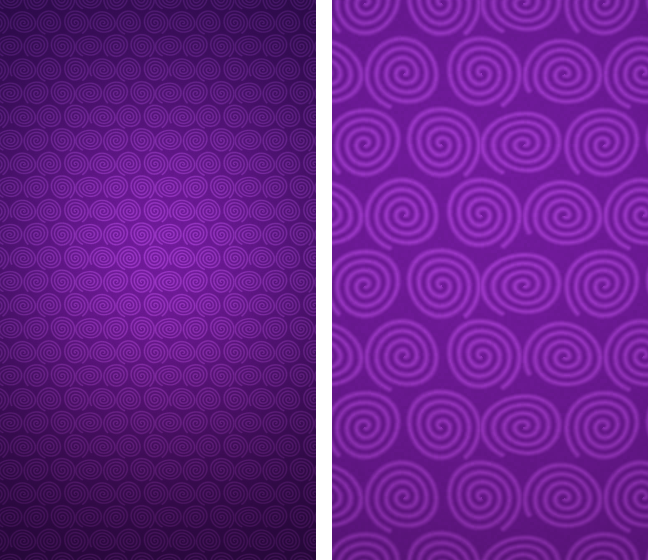
Left: the whole. Right: its middle third, enlarged.
This pattern is drawn by a Shadertoy shader. Its source:

```glsl
#define COLUMNS 11.9                      // spirals across the canvas
#define ROW_PITCH 0.887                   // row spacing, in column widths
#define SHEET_SHIFT vec2(0.36, -0.01)     // first spiral, from the top left
#define TURNS 4.0
#define RING_GAP 0.121
#define LINE_WIDTH 0.056
#define SOFTNESS 0.034                    // edge blur, in column widths
#define GRAIN 0.04
#define GROUND_DARK vec3(0.135, 0.03, 0.235)
#define GROUND_LIT vec3(0.44, 0.10, 0.59)
#define LINE_DARK vec3(0.22, 0.07, 0.335)
#define LINE_LIT vec3(0.61, 0.21, 0.76)

const float TAU = 6.2831853;

float hash(vec2 p)
{
    vec3 q = fract(vec3(p.xyx) * 0.1031);
    q += dot(q, q.yzx + 33.33);
    return fract((q.x + q.y) * q.z);
}

// Distance to a round-capped spiral whose outer end lies at endTurn.
float spiralDistance(vec2 p, float endTurn, float phase)
{
    // The outer end sticks out, so centre the outline instead of the eye
    p += 0.25 * RING_GAP * vec2(cos(endTurn * TAU), sin(endTurn * TAU));

    float angle = atan(p.y, p.x + 1e-6);
    float wobble = 0.025 * sin(2.0 * angle + phase) + 0.02 * sin(3.0 * angle - phase);
    float radius = length(p) * (1.0 + wobble);
    float turn = fract(angle / TAU - endTurn);

    float ring = clamp(round(radius / RING_GAP - turn), 0.0, TURNS - 1.0);
    float arm = abs(radius - (ring + turn) * RING_GAP);

    vec2 unwound = radius * vec2(cos(turn * TAU), sin(turn * TAU));
    float cap = length(unwound - vec2(TURNS * RING_GAP, 0.0));
    return min(arm, cap);
}

// Three hand-drawn shapes take turns along a row: wide, round, tall.
float motifDistance(vec2 p, vec2 cell)
{
    float kind = mod(cell.x, 3.0);
    float parity = mod(cell.y, 2.0);
    float seed = hash(vec2(kind, parity) + 7.0);
    float wide = kind < 0.5 ? 1.0 : 0.0;
    float tall = kind > 1.5 ? 1.0 : 0.0;

    vec2 stretch = vec2(1.0 + 0.07 * wide - 0.02 * tall,
                        0.98 - 0.08 * wide + 0.04 * tall);
    p /= stretch;
    p.x *= 1.0 - 2.0 * tall;              // the tall shape winds the other way
    return spiralDistance(p, 0.57 + 0.12 * seed, TAU * seed);
}

// Nearest line among the surrounding staggered cells; p runs down the sheet.
float patternDistance(vec2 p)
{
    float nearest = 1.0;
    float baseRow = round(p.y / ROW_PITCH);
    for (int j = -1; j <= 1; j++)
    {
        float row = baseRow + float(j);
        float shift = 0.5 * mod(row, 2.0);
        float baseColumn = round(p.x - shift);
        for (int i = -1; i <= 1; i++)
        {
            vec2 cell = vec2(baseColumn + float(i), row);
            vec2 local = p - vec2(cell.x + shift, row * ROW_PITCH);
            nearest = min(nearest, motifDistance(local * vec2(1.0, -1.0), cell));
        }
    }
    return nearest;
}

void mainImage(out vec4 fragColor, in vec2 fragCoord)
{
    vec2 uv = fragCoord / iResolution.xy;
    vec2 sheet = vec2(fragCoord.x, iResolution.y - fragCoord.y) / iResolution.x;

    // Spiral line work with soft edges
    float blur = max(SOFTNESS, 0.6 * COLUMNS / iResolution.x);
    float d = patternDistance(sheet * COLUMNS - SHEET_SHIFT) - 0.5 * LINE_WIDTH;
    float ink = 1.0 - smoothstep(-blur, blur, d);

    // Soft central light
    vec2 fromLight = (uv - vec2(0.5, 0.54)) * vec2(1.0, 1.78);
    float light = exp(-dot(fromLight * fromLight, vec2(2.7, 2.3)));
    vec3 ground = mix(GROUND_DARK, GROUND_LIT, light);
    vec3 line = mix(LINE_DARK, LINE_LIT, light);
    vec3 color = mix(ground, line, ink);

    // Cooler top, darker foot, fine cloth grain
    color *= mix(vec3(0.95, 0.84, 0.87), vec3(1.0, 1.04, 1.03), smoothstep(0.0, 0.6, uv.y));
    color *= 1.0 + GRAIN * (hash(floor(sheet * COLUMNS * 24.0)) - 0.5);

    fragColor = vec4(color, 1.0);
}
```
